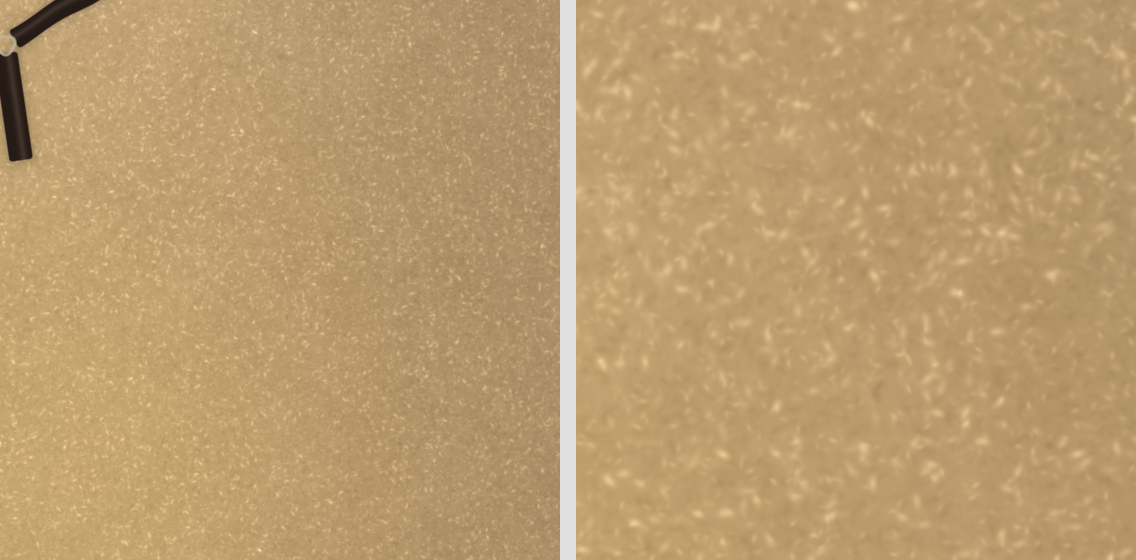
Left, the full canvas; right, a detail of the centre.
This texture is drawn by a WebGL 1 fragment shader. Its source:

```glsl
precision highp float;
// Matt golden-tan board covered in tiny shimmering flecks, with two dark rods
// meeting at a pale wire ring in the upper left corner. Grain is cellular:
// every cell owns one turned, soft-edged fleck; layered sines vary the tone.

uniform vec2 u_resolution;

vec2 hash2(vec2 cell) {
  vec3 h = fract(cell.xyx * vec3(0.1031, 0.1030, 0.0973));
  h += dot(h, h.yzx + 33.33);
  return fract((h.xx + h.yz) * h.zy);
}

// Sum of elongated flecks: x = signed mottling, y = rare bright glints.
vec2 flecks(vec2 p) {
  vec2 home = floor(p);
  vec2 total = vec2(0.0);
  for (int j = -1; j <= 1; j++) {
    for (int i = -1; i <= 1; i++) {
      vec2 cell = home + vec2(float(i), float(j));
      vec2 trait = hash2(cell + 71.7);
      vec2 d = p - cell - hash2(cell);
      float turn = 0.9 + 3.0 * (trait.x - 0.5);
      float c = cos(turn), s = sin(turn);
      vec2 q = vec2(c * d.x + s * d.y, c * d.y - s * d.x) / vec2(0.52, 0.29);
      float body = exp(-dot(q, q));
      total += body * vec2(2.0 * trait.y - 1.0, pow(trait.y, 9.0));
    }
  }
  return total;
}

// Broad, irregular patches from warped sines.
float patches(vec2 p) {
  vec2 w = p + 0.05 * sin(p.yx * 17.0 + vec2(1.0, 4.0));
  return sin(w.x * 13.0 + w.y * 7.0) * sin(w.y * 19.0 - w.x * 5.0)
       + 0.6 * sin(w.x * 37.0 - w.y * 21.0) * sin(w.y * 43.0 + w.x * 16.0);
}

vec3 board(vec2 uv) {
  // Uneven lighting: warm lower left, duller towards the right
  vec3 color = mix(vec3(0.765, 0.645, 0.455), vec3(0.685, 0.567, 0.412),
                   smoothstep(0.1, 1.1, uv.x + 0.12 * uv.y));
  vec2 warm = (uv - vec2(0.18, 0.18)) / vec2(0.4, 0.35);
  color += vec3(0.022, 0.016, -0.012) * exp(-dot(warm, warm));
  vec2 pale = (uv - vec2(0.35, 1.0)) / vec2(0.4, 0.2);
  color += vec3(0.018, 0.018, 0.026) * exp(-dot(pale, pale));

  // Three sizes of grain, then the sparse glints
  vec2 coarse = flecks(uv * 68.0 + 5.0);
  vec2 medium = flecks(uv * 125.0 + 31.0);
  vec2 fine = flecks(uv * 210.0 + 83.0);
  float grain = 0.020 * coarse.x + 0.033 * medium.x + 0.022 * fine.x;
  color += vec3(1.0, 0.96, 0.88) * (grain + 0.007 * patches(uv));
  color += vec3(0.12, 0.115, 0.10) * (medium.y + 0.6 * fine.y - 0.09);
  return color;
}

// Flat-ended rod from a to b: x = signed distance, y = position across it.
vec2 rod(vec2 p, vec2 a, vec2 b, float radius) {
  vec2 axis = normalize(b - a);
  vec2 d = p - 0.5 * (a + b);
  vec2 local = vec2(dot(d, axis), axis.x * d.y - axis.y * d.x);
  vec2 q = abs(local) - vec2(0.5 * length(b - a), radius) + 0.006;
  float dist = length(max(q, 0.0)) + min(max(q.x, q.y), 0.0) - 0.006;
  return vec2(dist, local.y / radius);
}

vec3 paintRod(vec3 under, vec2 r, float soft) {
  under *= 1.0 - 0.16 * exp(-max(r.x, 0.0) / 0.008);
  float sheen = exp(-pow((r.y - 0.25) / 0.3, 2.0));
  vec3 plastic = vec3(0.145, 0.105, 0.085) + vec3(0.10, 0.09, 0.08) * sheen;
  return mix(plastic, under, smoothstep(-soft, soft, r.x));
}

void main() {
  vec2 uv = gl_FragCoord.xy / u_resolution;
  float soft = max(0.0018, 0.8 / min(u_resolution.x, u_resolution.y));
  vec3 color = board(uv);

  // The upper rod bows slightly; the lower one leans to the right
  vec2 bent = uv + vec2(0.0, 0.003 * sin(uv.x * 45.0));
  color = paintRod(color, rod(bent, vec2(0.025, 0.932), vec2(0.18, 1.025), 0.018), soft);
  color = paintRod(color, rod(uv, vec2(0.010, 0.905), vec2(0.038, 0.714), 0.021), soft);

  // Wire ring at the joint
  vec2 d = uv - vec2(0.010, 0.920);
  float ring = abs(length(d) - 0.016 - 0.002 * sin(3.0 * atan(d.y, d.x)));
  float wire = 1.0 - smoothstep(0.001, 0.001 + 2.0 * soft, ring);
  color = mix(color, vec3(0.76, 0.71, 0.62), 0.8 * wire);

  gl_FragColor = vec4(color, 1.0);
}
```
